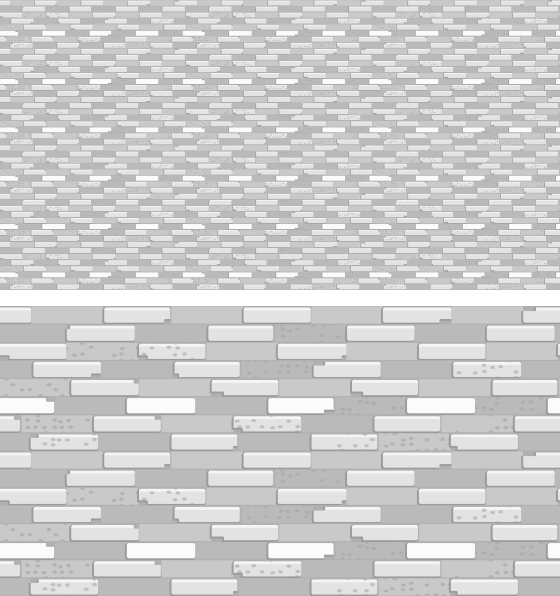
Top, the full canvas; bottom, a detail of the centre.
A WebGL 1 fragment shader for this texture:

```glsl
precision mediump float;
// Grey brick wall: raised pale bricks alternate with flush darker ones.
// A tile of 8 rows by 4 pairs repeats; each row has its own shift.
// Hashes of the wrapped brick index place the chips and specks.

uniform vec2 u_resolution;

const vec2 TILES = vec2(3.0, 6.0);
const float PAIRS = 4.0;               // pale and dark pairs across a tile
const float ROWS = 8.0;                // rows down a tile
const float PAIR_WIDTH = 7.7;          // in row heights
const vec4 SHIFT_UPPER = vec4(0.73, 0.47, 0.98, 0.23);
const vec4 SHIFT_LOWER = vec4(0.50, 0.90, 0.66, 0.21);
const float WHITE_ROW = 5.0;

const vec2 PALE_HALF = vec2(1.90, 0.42);
const vec2 DARK_HALF = vec2(1.97, 0.47);
const float CORNER = 0.12;
const float SHADOW_WIDTH = 0.05;
const float HIGHLIGHT_Y = 0.26;
const float SPECK_RADIUS = 0.09;

const vec3 MORTAR = vec3(0.69);
const vec3 SHADOW = vec3(0.61);
const vec3 PALE = vec3(0.89);
const vec3 HIGHLIGHT = vec3(0.96);
const vec3 WHITE = vec3(0.985);
const vec3 LIGHT_GREY = vec3(0.79);
const vec3 DARK_GREY = vec3(0.73);
const vec3 SPECK = vec3(0.66);

float hash(vec2 p) {
  return fract(sin(dot(p, vec2(12.71, 31.17))) * 437.58);
}

float box(vec2 p, vec2 halfSize, float radius) {
  vec2 q = abs(p) - halfSize + radius;
  return length(max(q, 0.0)) + min(max(q.x, q.y), 0.0) - radius;
}

float cover(float d, float pixel) {
  return clamp(0.5 - d / pixel, 0.0, 1.0);
}

// Shift of a row within the tile, as a fraction of a pair
float rowShift(float row) {
  vec4 shifts = row < 4.0 ? SHIFT_UPPER : SHIFT_LOWER;
  vec4 chosen = 1.0 - step(0.5, abs(vec4(0.0, 1.0, 2.0, 3.0) - mod(row, 4.0)));
  return dot(shifts, chosen);
}

// Pale brick with one worn corner on some bricks
float paleBrick(vec2 p, vec2 id) {
  float d = box(p, PALE_HALF - vec2(0.12 * hash(id + 3.1), 0.0), CORNER);
  vec2 side = sign(vec2(hash(id + 5.3), hash(id + 8.7)) - 0.5);
  vec2 chip = vec2(0.2 + 0.6 * hash(id + 1.9), 0.20);
  float notch = box(p - side * PALE_HALF, chip, 0.08);
  return hash(id + 6.4) < 0.6 ? max(d, -notch) : d;
}

// Scattered pits, one per cell, inside a speckled brick
float specks(vec2 p, vec2 id, float pixel) {
  vec2 grid = vec2(2.2, 3.0);
  vec2 cell = floor(p * grid);
  vec2 seed = cell + id * 7.0;
  vec2 jitter = 0.3 + 0.4 * vec2(hash(seed + 2.3), hash(seed + 4.9));
  vec2 offset = p - (cell + jitter) / grid;
  float present = step(0.6, hash(seed + 9.1));
  return present * cover(length(offset * vec2(0.7, 1.0)) - SPECK_RADIUS, pixel);
}

void main() {
  vec2 uv = gl_FragCoord.xy / u_resolution;
  float pixel = TILES.y * ROWS / u_resolution.y;

  // Row and position within it, counted from the top
  float down = (1.0 - uv.y) * TILES.y * ROWS;
  float row = mod(floor(down), ROWS);
  float y = 0.5 - fract(down);
  float across = uv.x * TILES.x * PAIRS - rowShift(row);

  // Local frames of the nearest pale and dark brick
  float paleX = across + 0.25;
  float darkX = across - 0.25;
  vec2 paleP = vec2((fract(paleX) - 0.5) * PAIR_WIDTH, y);
  vec2 darkP = vec2((fract(darkX) - 0.5) * PAIR_WIDTH, y);
  vec2 paleId = vec2(mod(floor(paleX), PAIRS), row);
  vec2 darkId = vec2(mod(floor(darkX), PAIRS) + 11.0, row);

  // Flush dark bricks
  float swapTone = step(0.85, hash(darkId + 2.7));
  float tone = abs(mod(row, 2.0) - swapTone);
  vec3 grey = mix(LIGHT_GREY, DARK_GREY, tone);
  float pitted = step(0.65, hash(darkId + 7.2));
  grey = mix(grey, SPECK, 0.7 * pitted * specks(darkP, darkId, pixel));
  vec3 color = mix(MORTAR, grey, cover(box(darkP, DARK_HALF, 0.02), pixel));

  // Raised pale bricks with a shadow to the lower left
  float brick = paleBrick(paleP, paleId);
  float shade = paleBrick(paleP + vec2(0.06, 0.05), paleId) - SHADOW_WIDTH;
  color = mix(color, SHADOW, cover(shade, pixel));
  float isWhite = 1.0 - step(0.5, abs(row - WHITE_ROW));
  vec3 face = mix(PALE, HIGHLIGHT, cover(HIGHLIGHT_Y - y, pixel));
  face = mix(face, WHITE, isWhite);
  float worn = step(0.72, hash(paleId + 4.6)) * (1.0 - isWhite);
  face = mix(face, SPECK, 0.6 * worn * specks(paleP, paleId, pixel));
  color = mix(color, face, cover(brick, pixel));

  gl_FragColor = vec4(color, 1.0);
}
```
